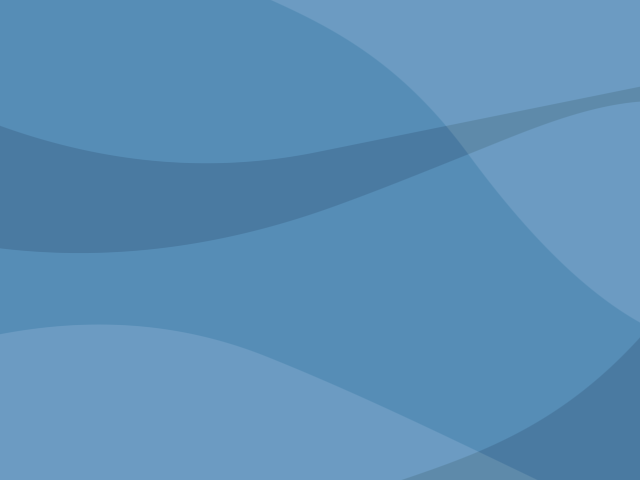
Reproduce this background procedurally as a Shadertoy shader.

```glsl
// Calm blue background of overlapping translucent waves with smooth curved edges.

#define BASE_BLUE    vec3(0.337, 0.553, 0.714)
#define LIGHT_BLUE   vec3(0.422, 0.608, 0.760)
#define DARK_BLUE    vec3(0.290, 0.478, 0.631)
#define OVERLAP_BLUE vec3(0.370, 0.541, 0.667)
#define CANVAS_SPAN  vec2(4.0, 3.0)
#define EDGE_SOFTNESS 0.6

// Cubic curve between two knots (x, height, slope), straight beyond its ends.
float curve(float x, vec3 a, vec3 b) {
    float span = b.x - a.x;
    float t = clamp((x - a.x) / span, 0.0, 1.0);
    float s = 1.0 - t;
    float height = s * s * (1.0 + 2.0 * t) * a.y + t * t * (3.0 - 2.0 * t) * b.y
                 + span * t * s * (s * a.z - t * b.z);
    return height + min(x - a.x, 0.0) * a.z + max(x - b.x, 0.0) * b.z;
}

// Two curve pieces joined at the middle knot.
float curve(float x, vec3 a, vec3 b, vec3 c) {
    return x < b.x ? curve(x, a, b) : curve(x, b, c);
}

// Antialiased coverage of the side where the distance is positive.
float cover(float d) {
    float width = EDGE_SOFTNESS * fwidth(d);
    return smoothstep(-width, width, d);
}

void mainImage(out vec4 fragColor, in vec2 fragCoord) {
    vec2 p = fragCoord / iResolution.xy * CANVAS_SPAN;

    // Dark ribbon sweeping across the upper half
    float ribbonTop = curve(p.x, vec3(0.0, 2.214, -0.36), vec3(1.979, 2.049, 0.2025));
    vec3 ribbonKnot = vec3(2.083, 1.708, 0.36);
    vec3 crossingKnot = vec3(2.927, 2.036, 0.40);
    float ribbonBottom = p.x < ribbonKnot.x
        ? curve(p.x, vec3(0.0, 1.448, -0.12), ribbonKnot)
        : curve(p.x, ribbonKnot, crossingKnot, vec3(4.0, 2.365, 0.08));
    float ribbon = cover(ribbonTop - p.y) * cover(p.y - ribbonBottom);

    // Dark corner at the lower right
    float cornerTop = curve(p.x, vec3(2.510, 0.0, 0.34), vec3(4.0, 0.891, 1.1));
    float dark = max(ribbon, cover(cornerTop - p.y));

    // Light wave at the upper right and light hill at the lower left
    float waveEdge = curve(p.x, vec3(1.693, 3.0, -0.45),
                           vec3(2.927, 2.036, -1.36), vec3(4.0, 0.984, -0.56));
    float hillTop = curve(p.x, vec3(0.0, 0.911, 0.19),
                          vec3(1.667, 0.771, -0.40), vec3(3.359, 0.0, -0.48));
    float light = max(cover(p.y - waveEdge), cover(hillTop - p.y));

    // Blend the four flat tones
    vec3 color = mix(mix(BASE_BLUE, DARK_BLUE, dark),
                     mix(LIGHT_BLUE, OVERLAP_BLUE, dark), light);
    fragColor = vec4(color, 1.0);
}
```
